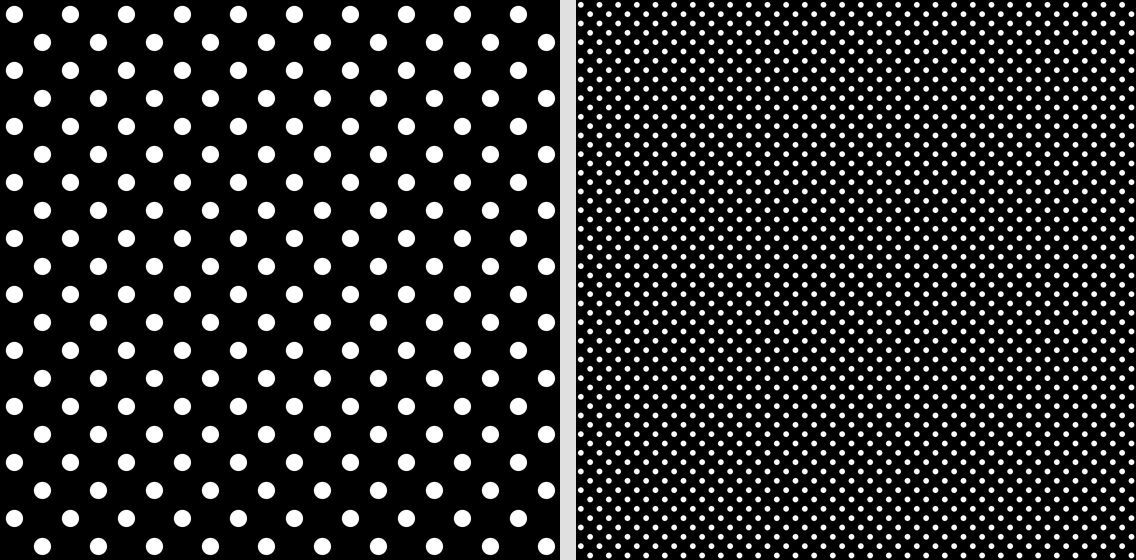
Left: one tile. Right: repeated 3 by 3.
This pattern is drawn by a WebGL 2 fragment shader. Its source:

```glsl
#version 300 es
precision highp float;
// White polka dots on black: ten cells across and ten down, each holding
// two equal dots half a cell apart, which gives staggered rows.
// Each dot is a circle distance in a wrapped cell, so the pattern tiles.

uniform vec2 u_resolution;
out vec4 fragColor;

// Signed distance to a dot repeated once per unit cell.
float dotDistance(vec2 p, vec2 center, float radius) {
    return length(fract(p - center + 0.5) - 0.5) - radius;
}

void main() {
    const float repeats = 10.0;
    vec2 cell = gl_FragCoord.xy / u_resolution * repeats;
    float pixel = repeats / min(u_resolution.x, u_resolution.y);

    // Upper-left and lower-right dots of the staggered pair.
    float dist = min(dotDistance(cell, vec2(0.258, 0.742), 0.153),
                     dotDistance(cell, vec2(0.758, 0.242), 0.153));

    // Smooth the rim over about one pixel.
    float coverage = 1.0 - smoothstep(-0.7 * pixel, 0.7 * pixel, dist);
    vec3 background = vec3(0.0);
    vec3 dotColor = vec3(1.0);
    fragColor = vec4(mix(background, dotColor, coverage), 1.0);
}
```
